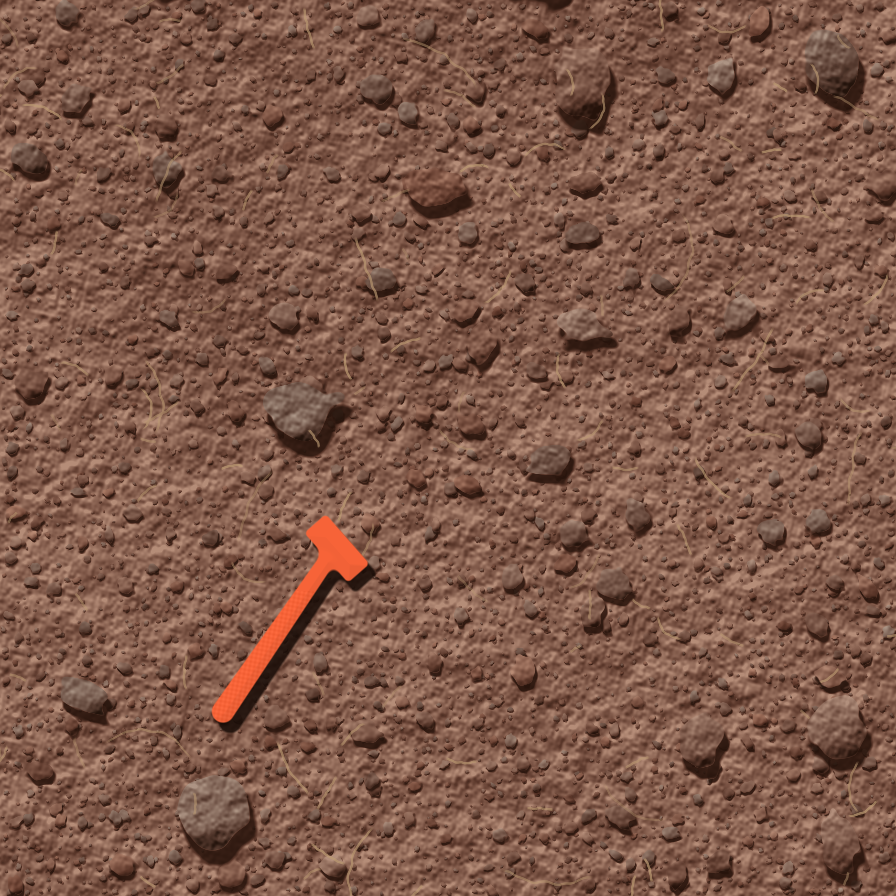
Give the GLSL for this texture, as a WebGL 1 fragment shader.

```glsl
precision highp float;
// Sunlit red-brown stony soil with dry straw and an orange mallet lying on it.
uniform vec2 u_resolution;

const vec2 SUN = vec2(-0.35, 0.94);

float hash(vec2 p) {
  vec3 q = fract(p.xyx * 0.1031);
  q += dot(q, q.yzx + 33.33);
  return fract((q.x + q.y) * q.z);
}

vec2 hash2(vec2 p) {
  return vec2(hash(p + 17.3), hash(p + 71.9));
}

float noise(vec2 p) {
  vec2 i = floor(p), f = fract(p);
  f = f * f * (3.0 - 2.0 * f);
  return mix(mix(hash(i), hash(i + vec2(1, 0)), f.x),
             mix(hash(i + vec2(0, 1)), hash(i + vec2(1, 1)), f.x), f.y);
}

mat2 rotation(float a) {
  return mat2(cos(a), sin(a), -sin(a), cos(a));
}

// Height of the crumbly ground
float soilHeight(vec2 p) {
  float height = 0.0, weight = 0.5, scale = 29.0;
  for (int i = 0; i < 4; i++) {
    height += weight * noise(p * scale + 40.0);
    p = rotation(0.6) * p;
    scale *= 2.05;
    weight *= 0.72;
  }
  return height;
}

// Brightness to soil colour
vec3 soilColor(float tone) {
  vec3 c = mix(vec3(0.14, 0.07, 0.04), vec3(0.35, 0.22, 0.17), smoothstep(0.1, 0.37, tone));
  c = mix(c, vec3(0.48, 0.34, 0.28), clamp((tone - 0.35) / 0.13, 0.0, 1.0));
  return mix(c, vec3(0.70, 0.56, 0.48), clamp((tone - 0.48) / 0.22, 0.0, 1.0));
}

// Lumpy outline in units of the stone radius, negative inside
float stoneShape(vec2 d, vec2 cell) {
  vec2 e = rotation(6.28 * hash(cell + 5.1)) * d;
  e.y *= 1.0 + 0.6 * hash(cell + 9.7);
  return length(e) - 0.7 - 0.6 * noise(e * 1.6 + cell * 7.0);
}

// One layer of scattered stones with shadows; x is tone, y is greyness
vec2 addStones(vec2 surface, vec2 p, float scale, float density, float rough) {
  vec2 q = p * scale, id = floor(q);
  float blur = scale / u_resolution.y, shadow = 0.0, body = 0.0;
  vec2 stone = surface;
  for (int j = -1; j <= 1; j++) {
    for (int i = -1; i <= 1; i++) {
      vec2 cell = id + vec2(i, j) + scale * 3.0;
      if (hash(cell) > density) continue;
      float size = hash(cell + 2.3);
      float radius = mix(0.12, 0.33, size * size);
      vec2 d = (q - id - vec2(i, j) - 0.2 - 0.6 * hash2(cell)) / radius;
      float soft = blur / radius;
      float outline = stoneShape(d, cell);
      float shadowOutline = stoneShape(d + SUN * 0.42, cell);
      shadow = max(shadow, 1.0 - smoothstep(-soft, soft + 0.12, shadowOutline));
      float cover = 1.0 - smoothstep(-soft, soft, outline);
      float lit = dot(d, SUN);
      float tone = 0.48 + 0.13 * (hash(cell + 4.4) - 0.5) + 0.09 * lit
                 - 0.2 * smoothstep(0.3, 1.0, -lit) + rough;
      stone = mix(stone, vec2(tone, hash(cell + 8.2)), cover);
      body = max(body, cover);
    }
  }
  surface.x = mix(surface.x, 0.13, 0.85 * shadow);
  return mix(surface, stone, body);
}

// Coverage of thin bent stalks
float straw(vec2 p, float scale, float density) {
  vec2 q = p * scale, id = floor(q);
  float blur = scale / u_resolution.y, cover = 0.0;
  for (int j = -1; j <= 1; j++) {
    for (int i = -1; i <= 1; i++) {
      vec2 cell = id + vec2(i, j) + scale * 5.0;
      if (hash(cell) > density) continue;
      vec2 d = rotation(6.28 * hash(cell + 3.0)) * (q - id - vec2(i, j) - hash2(cell));
      d.y += (hash(cell + 6.0) - 0.5) * 2.4 * d.x * d.x + 0.03 * noise(d.xx * 9.0 + cell);
      float reach = mix(0.12, 0.45, hash(cell + 1.0));
      float stalk = 1.0 - smoothstep(0.0, blur, abs(d.y) - 0.0008 * scale);
      stalk *= 1.0 - smoothstep(reach * 0.8, reach, abs(d.x));
      cover = max(cover, stalk * mix(0.4, 0.9, hash(cell + 7.0)));
    }
  }
  return cover;
}

// Mallet: tapered handle joined to a rounded head
float mallet(vec2 p) {
  vec2 grip = vec2(0.249, 0.206), axis = vec2(0.116, 0.169);
  float along = clamp(dot(p - grip, axis) / dot(axis, axis), 0.0, 1.0);
  float handle = length(p - grip - axis * along) - mix(0.0125, 0.009, along);
  vec2 h = abs(rotation(0.85) * (p - vec2(0.376, 0.388))) - vec2(0.032, 0.011);
  float head = length(max(h, 0.0)) + min(max(h.x, h.y), 0.0) - 0.005;
  float blend = max(0.012 - abs(handle - head), 0.0);
  return min(handle, head) - blend * blend / 0.048;
}

void main() {
  vec2 p = gl_FragCoord.xy / u_resolution.y;
  float pixel = 1.0 / u_resolution.y;
  // Ground relief under a high sun
  float height = soilHeight(p);
  float slope = height - soilHeight(p + SUN * 0.004);
  float patches = noise(p * 5.0) + 0.5 * noise(p * 12.0 + 9.0) - 0.75;
  float tone = 0.515 + 0.07 * patches + 0.95 * slope + 0.09 * (height - 0.66);
  // Crumbs, pebbles and rocks
  vec2 surface = vec2(tone, 0.3);
  surface = addStones(surface, p, 83.0, 0.55, 0.3 * slope);
  surface = addStones(surface, p, 39.0, 0.55, 0.5 * slope);
  surface = addStones(surface, p, 18.0, 0.45, 0.6 * slope);
  surface = addStones(surface, p, 7.0, 0.42, 0.8 * slope);
  vec3 color = soilColor(surface.x);
  color *= mix(vec3(1.04, 0.96, 0.93), vec3(0.96, 1.05, 1.1), surface.y);
  // Dry straw
  float stalks = max(straw(p, 8.0, 0.38), straw(p + 3.0, 17.0, 0.28));
  color = mix(color, vec3(0.74, 0.61, 0.45), 0.8 * stalks);
  // Mallet and its shadow
  float shade = 1.0 - smoothstep(-pixel, 2.0 * pixel, mallet(p - vec2(0.008, -0.011)));
  color = mix(color, vec3(0.10, 0.05, 0.03), 0.88 * shade);
  float edge = mallet(p);
  float facing = edge - mallet(p + SUN * 0.004);
  vec2 weave = sin(rotation(0.97) * p * 900.0);
  vec3 orange = vec3(0.97, 0.39, 0.22) * (1.0 - 14.0 * max(facing, 0.0));
  orange += 0.025 * weave.x * weave.y * step(p.y, 0.34);
  color = mix(color, orange, 1.0 - smoothstep(-pixel, pixel, edge));
  gl_FragColor = vec4(color, 1.0);
}
```
